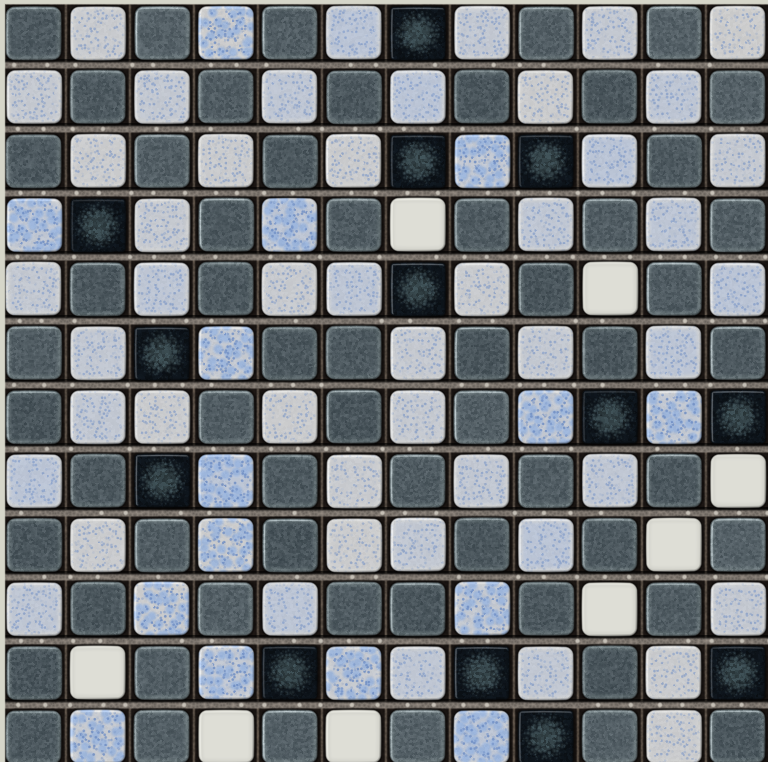
Give the GLSL for this texture, as a Shadertoy shader.

```glsl
// Twelve by twelve mosaic of glazed ceramic tiles in slate, pale blue, cream and ink.

float hash(vec2 p) {
    return fract(sin(dot(p, vec2(127.1, 311.7))) * 43758.5);
}

// Cellular noise: distance to the nearest seed, and that seed's random value
vec2 cellular(vec2 p) {
    vec2 base = floor(p), nearest = vec2(9.0, 0.0);
    for (int j = -1; j <= 1; j++)
    for (int i = -1; i <= 1; i++) {
        vec2 id = base + vec2(i, j);
        vec2 seed = id + vec2(hash(id), hash(id + 57.3));
        float d = length(p - seed);
        if (d < nearest.x) nearest = vec2(d, hash(id + 19.7));
    }
    return nearest;
}

float roundBox(vec2 p, vec2 halfSize, float radius) {
    vec2 q = abs(p) - halfSize + radius;
    return length(max(q, 0.0)) + min(max(q.x, q.y), 0.0) - radius;
}

// Checkerboard of dark and light tiles whose phase slips in the lower rows
bool isDarkTile(vec2 id) {
    bool slipped = id.y < 4.0 ? false
                 : id.y < 6.0 ? id.x < 5.0
                 : id.y < 8.0 ? id.x > 1.0
                 : id.y < 11.0 ? id.x > 5.0 : id.x < 9.0;
    return (mod(id.x + id.y, 2.0) < 0.5) != slipped;
}

// Grout: dark shadowed joints down, paler beaded joints across
vec3 groutColor(vec2 p, vec2 f) {
    float grain = cellular(p * 18.0).x;
    vec3 joint = mix(vec3(0.10, 0.08, 0.07), vec3(0.36, 0.32, 0.28),
                     smoothstep(0.465, 0.50, abs(f.x)));
    float across = smoothstep(0.425, 0.465, abs(f.y));
    vec3 col = mix(joint, vec3(0.50, 0.47, 0.44), across);
    col *= 0.82 + 0.35 * grain;
    col *= 1.0 - 0.6 * smoothstep(0.485, 0.44, f.y) * step(0.40, f.y);

    // Glue beads glinting along the horizontal joints
    vec2 bead = vec2(p.x * 2.3, floor(p.y + 0.5));
    float pick = hash(floor(bead) + vec2(0.0, bead.y * 3.0));
    vec2 offset = vec2((fract(bead.x) - 0.3 - 0.4 * pick) / 2.3, p.y - bead.y);
    float glint = smoothstep(0.05, 0.015, length(offset)) * step(0.3, pick);
    return mix(col, vec3(0.84, 0.82, 0.78), glint * 0.8);
}

// Glaze: f is the place in the tile, d its signed edge distance
vec3 glazeColor(vec2 p, vec2 f, float d, bool dark, float pick) {
    float rim = smoothstep(-0.11, -0.02, d);
    vec2 fine = cellular(p * 24.0);
    vec2 fleck = cellular(p * 17.0 + 31.0);
    float speckle = smoothstep(0.55, 0.15, fleck.x) * smoothstep(0.35, 0.8, fleck.y);
    float patches = smoothstep(0.65, 0.2, cellular(p * 6.0 + 7.0).x);

    if (dark && pick < 0.2) {
        // Ink with a ragged slate bloom in the middle
        float bloom = smoothstep(0.38, 0.12, length(f) + 0.22 * (fleck.x - 0.45));
        vec3 col = mix(vec3(0.05, 0.075, 0.10), vec3(0.21, 0.27, 0.29), bloom);
        return col * (0.75 + 0.5 * fine.y);
    }
    if (dark) {
        vec3 col = mix(vec3(0.31, 0.355, 0.38), vec3(0.45, 0.50, 0.51), rim * 0.65);
        col += 0.09 * (fine.y - 0.5) + 0.06 * (fleck.x - 0.45);
        return col + 0.06 * (pick - 0.6);
    }
    if (pick < 0.18) return vec3(0.87, 0.87, 0.84) - 0.04 * rim;

    // Pale glaze, some of it heavily clouded with blue
    vec3 pale = mix(vec3(0.73, 0.77, 0.84), vec3(0.80, 0.80, 0.80), fract(pick * 17.0));
    pale = mix(pale, vec3(0.83, 0.83, 0.82), rim * 0.7);
    float clouded = step(0.85, pick);
    pale = mix(pale, vec3(0.57, 0.69, 0.87), clouded * patches * 0.75);
    float strength = (0.55 + 0.3 * clouded) * (1.0 - 0.7 * rim);
    return mix(pale, vec3(0.44, 0.56, 0.77), speckle * strength) + 0.03 * (fine.y - 0.5);
}

void mainImage(out vec4 fragColor, in vec2 fragCoord) {
    // One unit per tile, measured from the top left
    float pixel = 12.0 / iResolution.x;
    vec2 p = vec2(fragCoord.x, iResolution.y - fragCoord.y) * pixel - vec2(0.03, 0.015);
    vec2 id = floor(p), f = p - id - 0.5;
    float pick = hash(id + 3.7);
    bool dark = isDarkTile(id);
    bool ink = dark && pick < 0.2;

    // Slightly misplaced tile with softly bulging sides
    f += 0.018 * (vec2(hash(id + 11.0), hash(id + 23.0)) - 0.5);
    vec2 halfSize = vec2(0.435, 0.42) - 0.06 * f.yx * f.yx;
    float d = roundBox(f, halfSize, ink ? 0.05 : 0.12);

    vec3 col = groutColor(p, p - id - 0.5);
    col *= mix(0.5, 1.0, smoothstep(0.0, 0.05, d));

    vec3 glaze = glazeColor(p, f, d, dark, pick);
    glaze *= 1.0 - 0.35 * smoothstep(-0.04, 0.0, d) * smoothstep(-0.2, 0.5, f.x + f.y);

    // Light caught on the upper and left edges
    float edge = smoothstep(0.025, 0.0, abs(d + 0.03));
    float facing = max(smoothstep(-0.36, -0.41, f.x), smoothstep(-0.35, -0.40, f.y));
    glaze += edge * facing * (dark ? 0.22 : 0.08) * (0.5 + hash(id + 41.0));
    col = mix(col, glaze, smoothstep(pixel, -pixel, d));

    // Pale backing showing at the top and left margins
    float margin = min(p.x, p.y);
    col = mix(col, vec3(0.84, 0.84, 0.79), smoothstep(0.05 + pixel, 0.05 - pixel, margin));
    fragColor = vec4(clamp(col, 0.0, 1.0), 1.0);
}
```
